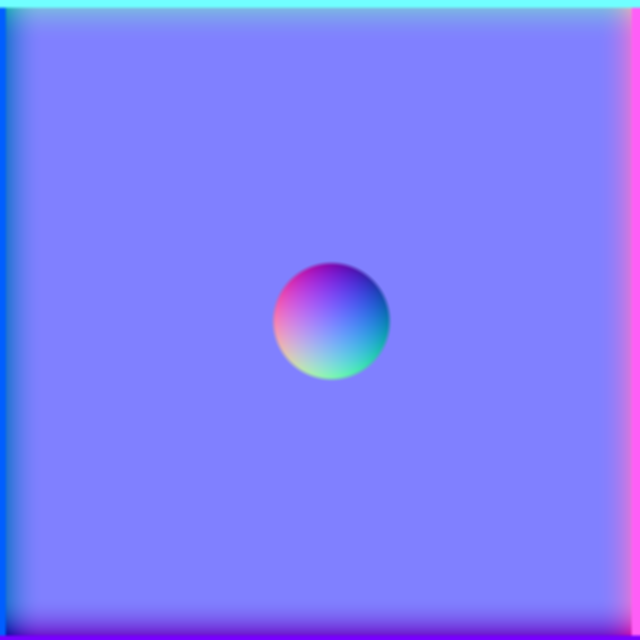
A WebGL 2 fragment shader for this texture map:

```glsl
#version 300 es
precision highp float;
// Tangent-space normal map: a flat panel with bevelled borders and a round dent.

uniform vec2 u_resolution;
out vec4 fragColor;

const vec3 FLAT_COLOR = vec3(0.502, 0.502, 1.0);

// Dent
const vec2 DENT_CENTER = vec2(0.518, 0.498);
const float DENT_RADIUS = 0.0905;
const float DENT_SOFTNESS = 0.005;
const float DENT_SLOPE = 0.96;

// Bevel: a wide shade fading inward, added to the flat colour
const float SHADE_WIDTH = 0.068;
const vec3 LEFT_SHADE = vec3(-0.52, -0.07, -0.25);
const vec3 RIGHT_SHADE = vec3(0.55, -0.06, -0.20);
const vec3 TOP_SHADE = vec3(-0.03, 0.33, -0.17);
const vec3 BOTTOM_SHADE = vec3(-0.10, -0.52, -0.25);

// Rim: a narrow saturated band along each side
const float RIM_SOFTNESS = 0.004;
const vec3 LEFT_RIM = vec3(0.0, 0.37, 1.0);
const vec3 RIGHT_RIM = vec3(1.0, 0.37, 0.97);
const vec3 TOP_RIM = vec3(0.44, 1.0, 1.0);
const vec3 BOTTOM_RIM = vec3(0.47, 0.0, 1.0);
const float LEFT_WIDTH = 0.009;
const float RIGHT_WIDTH = 0.013;
const float TOP_WIDTH = 0.012;
const float BOTTOM_WIDTH = 0.007;

// Quadratic falloff from a side, zero beyond the shade width
float shadeFalloff(float dist) {
    float t = clamp(1.0 - dist / SHADE_WIDTH, 0.0, 1.0);
    return t * t;
}

float rimMask(float dist, float width) {
    return 1.0 - smoothstep(width - RIM_SOFTNESS, width + RIM_SOFTNESS, dist);
}

// Concave hemisphere normal, packed into 0..1
vec3 dentColor(vec2 offset) {
    vec2 slope = -offset / DENT_RADIUS * DENT_SLOPE;
    float height = sqrt(max(1.0 - dot(slope, slope), 0.0));
    return 0.5 + 0.5 * vec3(slope, height);
}

void main() {
    vec2 uv = gl_FragCoord.xy / u_resolution;
    vec2 far = 1.0 - uv;

    // Panel with soft bevels
    vec3 color = FLAT_COLOR
        + LEFT_SHADE * shadeFalloff(uv.x)
        + RIGHT_SHADE * shadeFalloff(far.x)
        + BOTTOM_SHADE * shadeFalloff(uv.y)
        + TOP_SHADE * shadeFalloff(far.y);

    // Rims: the horizontal ones overlap the vertical ones
    color = mix(color, LEFT_RIM, rimMask(uv.x, LEFT_WIDTH));
    color = mix(color, RIGHT_RIM, rimMask(far.x, RIGHT_WIDTH));
    color = mix(color, TOP_RIM, rimMask(far.y, TOP_WIDTH));
    color = mix(color, BOTTOM_RIM, rimMask(uv.y, BOTTOM_WIDTH));

    // Dent with a blurred outline
    vec2 offset = uv - DENT_CENTER;
    float dent = 1.0 - smoothstep(DENT_RADIUS - DENT_SOFTNESS,
                                  DENT_RADIUS + DENT_SOFTNESS, length(offset));
    color = mix(color, dentColor(offset), dent);

    fragColor = vec4(clamp(color, 0.0, 1.0), 1.0);
}
```
